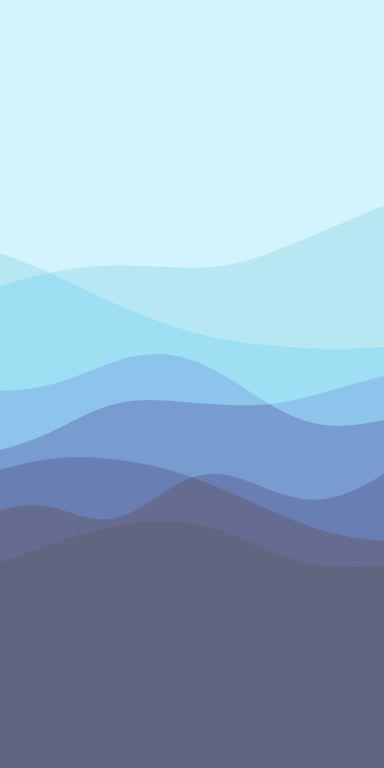
A WebGL 2 fragment shader for this background:

```glsl
#version 300 es
precision highp float;
// Flat translucent waves under a pale sky. Each crest is a sloping line plus six
// sine harmonics; a point takes its colour from the number of crests above it,
// so crossing waves share a tint outside their overlap and deepen inside it.

#define HEIGHT_UNIT 0.001
#define EDGE_PIXELS 1.1
#define SKY      vec3(0.828, 0.955, 0.998)
#define MIST     vec3(0.718, 0.908, 0.950)
#define AQUA     vec3(0.620, 0.875, 0.953)
#define AZURE    vec3(0.553, 0.769, 0.922)
#define BLUE     vec3(0.471, 0.608, 0.816)
#define INDIGO   vec3(0.412, 0.496, 0.702)
#define DUSK     vec3(0.400, 0.424, 0.570)
#define SLATE    vec3(0.378, 0.397, 0.502)

uniform vec2 u_resolution;
out vec4 fragColor;

// Coverage below a crest: end heights, then harmonics 1-3 and 4-6.
float wave(vec2 p, vec2 ends, vec3 low, vec3 high) {
    const float PI = 3.14159265;
    float crest = mix(ends.x, ends.y, p.x)
        + dot(low, sin(PI * p.x * vec3(1.0, 2.0, 3.0)))
        + dot(high, sin(PI * p.x * vec3(4.0, 5.0, 6.0)));
    float depth = crest * HEIGHT_UNIT - p.y;
    float edge = EDGE_PIXELS * length(vec2(dFdx(depth), dFdy(depth)));
    return clamp(depth / edge + 0.5, 0.0, 1.0);
}

void main() {
    vec2 p = gl_FragCoord.xy / u_resolution;
    float layers = 0.0;

    // Pale upper pair
    layers += wave(p, vec2(627.6, 731.8), vec3(-23.4, 13.0, 4.9), vec3(-1.3, 0.0, 0.3));
    layers += wave(p, vec2(670.6, 548.2), vec3(-40.0, 3.8, 1.6), vec3(1.1, 0.1, 0.4));

    // Blue middle pair
    layers += wave(p, vec2(490.9, 453.1), vec3(42.6, 19.8, -17.0), vec3(-1.5, -0.6, -0.4));
    layers += wave(p, vec2(414.1, 510.4), vec3(13.3, 17.1, -1.5), vec3(-4.1, -1.3, -1.2));

    // Dark lower pair and the foreground swell
    layers += wave(p, vec2(388.0, 295.6), vec3(34.6, 16.5, -2.0), vec3(2.1, 0.2, 0.3));
    layers += wave(p, vec2(335.9, 382.8), vec3(-4.7, -1.8, -17.6), vec3(11.4, 6.0, 1.4));
    layers += wave(p, vec2(268.2, 264.3), vec3(44.1, 16.3, -7.8), vec3(1.2, 0.1, -0.6));

    // Tint by depth, blending neighbours across each soft edge
    vec3 tints[8] = vec3[8](SKY, MIST, AQUA, AZURE, BLUE, INDIGO, DUSK, SLATE);
    int above = int(min(floor(layers), 6.0));
    vec3 color = mix(tints[above], tints[above + 1], layers - float(above));
    fragColor = vec4(color, 1.0);
}
```
